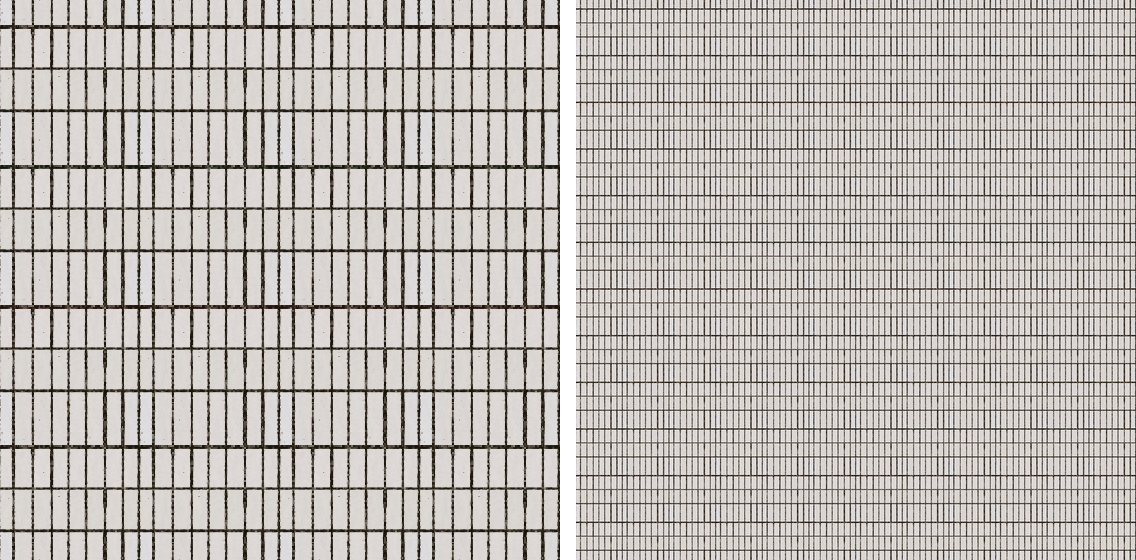
Left: one tile. Right: repeated 3 by 3.
Give the GLSL for this texture, as a WebGL 1 fragment shader.

```glsl
precision highp float;
uniform vec2 u_resolution;

const float TAU = 6.2831853;
const float REPEATS = 4.0;       // repeats across and down
const float GRAIN = 64.0;        // grit cells across one repeat
const float UNIT = 1.0 / 192.0;  // layout unit within one repeat

// Joint positions and widths, in layout units
const vec4 JOINT_X_LEFT = vec4(18.5, 45.0, 71.0, 94.0);
const vec4 JOINT_X_RIGHT = vec4(118.0, 144.0, 168.5, 190.5);
const vec3 JOINT_Y = vec3(40.0, 98.0, 155.0);
const vec3 BED_WIDTH = vec3(4.0, 3.0, 5.2);
const vec4 MID_LEFT = vec4(2.9, 3.3, 2.8, 2.8);
const vec4 MID_RIGHT = vec4(3.6, 3.0, 3.0, 3.6);
const vec4 SHORT_LEFT = vec4(4.4, 3.0, 4.2, 2.8);
const vec4 SHORT_RIGHT = vec4(3.0, 2.8, 3.0, 3.8);
const vec4 TALL_LEFT = vec4(3.8, 3.0, 2.8, 3.0);
const vec4 TALL_RIGHT = vec4(3.2, 5.6, 4.6, 3.6);
const float WOBBLE = 1.4;

const vec3 TILE = vec3(0.867, 0.848, 0.838);
const vec3 TILE_WARM = vec3(0.852, 0.836, 0.818);
const vec3 TILE_COOL = vec3(0.864, 0.858, 0.864);
const vec3 SOOT = vec3(0.095, 0.068, 0.030);
const vec3 EARTH = vec3(0.37, 0.335, 0.285);
const vec3 STONE = vec3(0.60, 0.57, 0.53);
const vec3 RUST_SHIFT = vec3(0.022, -0.012, -0.004);

float hash(vec2 p) {
  return fract(sin(dot(p, vec2(12.99, 78.23))) * 4375.85);
}

// Blocky cellular grit with softened borders, wrapping every repeat
float grit(vec2 q, float seed) {
  vec2 p = q * GRAIN;
  vec2 cell = floor(p);
  vec2 f = smoothstep(0.3, 0.7, fract(p));
  vec2 a = mod(cell, GRAIN) + seed;
  vec2 b = mod(cell + 1.0, GRAIN) + seed;
  return mix(mix(hash(a), hash(vec2(b.x, a.y)), f.x),
             mix(hash(vec2(a.x, b.y)), hash(b), f.x), f.y);
}

vec4 wrapDistance(float x, vec4 lines) {
  return abs(fract(x - lines * UNIT + 0.5) - 0.5);
}

// Strongest coverage among four lines
float lineCover(vec4 dist, vec4 width, float aa) {
  vec4 halfWidth = 0.5 * width * UNIT;
  vec4 c = 1.0 - smoothstep(halfWidth - aa, halfWidth + aa, dist);
  return max(max(c.x, c.y), max(c.z, c.w));
}

void main() {
  vec2 grid = gl_FragCoord.xy / u_resolution * REPEATS;
  vec2 q = fract(grid);
  float aa = 0.55 * REPEATS / min(u_resolution.x, u_resolution.y);

  // Course masks: middle, short and tall
  vec3 above = step(JOINT_Y * UNIT, vec3(q.y));
  float middle = above.x - above.y;
  float shortRow = above.y - above.z;
  float tall = 1.0 - middle - shortRow;

  // Upright joints, with a few worn wider near the top of their course
  float wobble = (grit(q, 3.0) - 0.5) * WOBBLE;
  vec4 left = middle * MID_LEFT + shortRow * SHORT_LEFT + tall * TALL_LEFT;
  vec4 right = middle * MID_RIGHT + shortRow * SHORT_RIGHT + tall * TALL_RIGHT;
  left.y += 2.0 * shortRow * smoothstep(0.72, 0.77, q.y);
  right.y += 2.2 * middle * smoothstep(0.36, 0.39, q.y);
  vec4 leftDist = wrapDistance(q.x, JOINT_X_LEFT);
  vec4 rightDist = wrapDistance(q.x, JOINT_X_RIGHT);
  float upright = max(lineCover(leftDist, left + wobble, aa),
                      lineCover(rightDist, right + wobble, aa));

  // Bed joints; the last is the thick one
  vec4 bedDist = wrapDistance(q.y, vec4(JOINT_Y, JOINT_Y.z));
  float bed = lineCover(bedDist, vec4(BED_WIDTH, BED_WIDTH.z) + 0.4 * wobble, aa);
  float thickBed = 1.0 - smoothstep(0.01, 0.02, bedDist.z);

  // Tile faces: tone per tile, faint streaks and fine grain
  float column = mod(dot(step(JOINT_X_LEFT * UNIT, vec4(q.x)), vec4(1.0))
                   + dot(step(JOINT_X_RIGHT * UNIT, vec4(q.x)), vec4(1.0)), 8.0);
  float tone = hash(vec2(column, middle + 2.0 * shortRow) + 5.0) - 0.5;
  float streak = sin(TAU * (11.0 * q.x + 0.3 * sin(TAU * 2.0 * q.y)))
               + 0.6 * sin(TAU * (23.0 * q.x + q.y) + 2.0 * sin(TAU * 3.0 * q.y));
  float cool = tall * smoothstep(0.6, 1.0, cos(TAU * (q.x - 0.02)));
  vec3 face = mix(TILE, TILE_WARM, 0.7 * middle + 0.35 * tall);
  face = mix(face, TILE_COOL, cool);
  face += 0.012 * tone + 0.004 * streak + 0.018 * (grit(q, 17.0) - 0.5);

  // Sparse dark flecks and stained rims
  float fleck = smoothstep(0.99, 1.0, grit(q, 41.0));
  face = mix(face, EARTH, 0.5 * fleck);
  float rim = max(lineCover(leftDist, left + 3.0, aa),
                  lineCover(rightDist, right + 3.0, aa));
  face = mix(face, STONE, 0.5 * rim * smoothstep(0.82, 0.95, grit(q, 29.0)));

  // Gritty joint filling; thick beds shift to red or olive by repeat
  float dirt = grit(q, 53.0);
  vec3 filling = mix(SOOT, EARTH, dirt * dirt * 1.1);
  filling = mix(filling, STONE, 0.75 * smoothstep(0.8, 0.95, grit(q, 71.0)));
  filling += RUST_SHIFT * thickBed * sin(TAU * floor(grid.y) / 3.0);

  vec3 color = mix(face, filling, max(upright, bed));
  gl_FragColor = vec4(clamp(color, 0.0, 1.0), 1.0);
}
```
